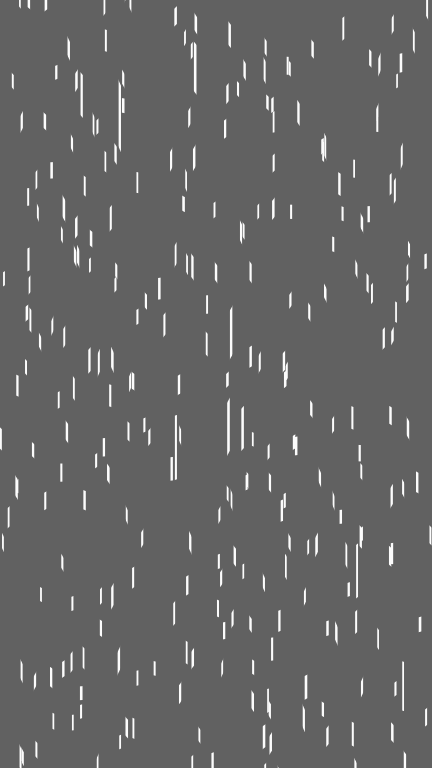
Give the GLSL for this pattern, as a Shadertoy shader.

```glsl
// Scattered thin white upright dashes with slanted ends on a flat grey ground.

const vec3 GROUND = vec3(0.38);
const vec3 DASH = vec3(0.99);
const vec2 CELL = vec2(0.05, 0.1);            // scatter cell, in canvas heights
const int DASHES_PER_CELL = 3;
const float PRESENCE = 0.8;                   // mean chance that a dash exists
const float CLUSTERING = 0.6;                 // how far noise shifts that chance
const float CLUSTER_SCALE = 7.0;
const vec2 HALF_WIDTH = vec2(0.0011, 0.0017); // smallest, largest
const vec2 HALF_LENGTH = vec2(0.009, 0.0155);
const float LONG_HALF_LENGTH = 0.044;
const float LONG_SHARE = 0.02;
const float END_SLANT = 2.2;                  // steepest slope of the cut ends

vec3 hash3(vec3 p) {
    p = fract(p * vec3(0.1031, 0.1030, 0.0973));
    p += dot(p, p.yxz + 33.33);
    return fract((p.xxy + p.yxx) * p.zyx);
}

float cornerGradient(vec2 corner, vec2 p) {
    float angle = 6.2832 * hash3(vec3(corner + 60.0, 7.0)).x;
    return dot(vec2(cos(angle), sin(angle)), p - corner);
}

float gradientNoise(vec2 p) {
    vec2 i = floor(p), f = p - i;
    vec2 u = f * f * f * (f * (f * 6.0 - 15.0) + 10.0);
    float low = mix(cornerGradient(i, p), cornerGradient(i + vec2(1, 0), p), u.x);
    float high = mix(cornerGradient(i + vec2(0, 1), p), cornerGradient(i + 1.0, p), u.x);
    return mix(low, high, u.y);
}

// Coverage of an upright bar whose two ends are cut along a slope.
float dashCoverage(vec2 p, vec2 halfSize, float slope, float pixel) {
    float side = abs(p.x) - halfSize.x;
    float end = (abs(p.y - slope * p.x) - halfSize.y) / sqrt(1.0 + slope * slope);
    vec2 cover = clamp(0.5 - vec2(side, end) / pixel, 0.0, 1.0);
    return cover.x * cover.y;
}

void mainImage(out vec4 fragColor, in vec2 fragCoord) {
    float pixel = 1.0 / iResolution.y;
    vec2 p = fragCoord * pixel;
    vec2 home = floor(p / CELL);
    float coverage = 0.0;

    // Dashes of this cell and its neighbours
    for (int y = -1; y <= 1; y++)
    for (int x = -1; x <= 1; x++)
    for (int k = 0; k < DASHES_PER_CELL; k++) {
        vec2 cell = home + vec2(x, y);
        vec3 seed = vec3(cell + 20.0, float(k) * 17.0 + 3.0);
        vec3 place = hash3(seed);
        vec3 shape = hash3(seed + vec3(41.0, 83.0, 127.0));
        vec2 center = (cell + place.xy) * CELL;

        // Uneven density
        float chance = PRESENCE + CLUSTERING * gradientNoise(center * CLUSTER_SCALE);
        if (place.z > chance) continue;

        // Mostly short dashes, a few long streaks
        float rareness = hash3(seed + 211.0).x;
        float halfLength = mix(HALF_LENGTH.x, HALF_LENGTH.y, shape.x * shape.x);
        if (rareness < LONG_SHARE) halfLength = LONG_HALF_LENGTH * mix(0.6, 1.0, shape.x);
        float halfWidth = mix(HALF_WIDTH.x, HALF_WIDTH.y, shape.y);
        float slope = END_SLANT * (2.0 * shape.z - 1.0);

        coverage = max(coverage,
            dashCoverage(p - center, vec2(halfWidth, halfLength), slope, pixel));
    }

    fragColor = vec4(mix(GROUND, DASH, coverage), 1.0);
}
```
